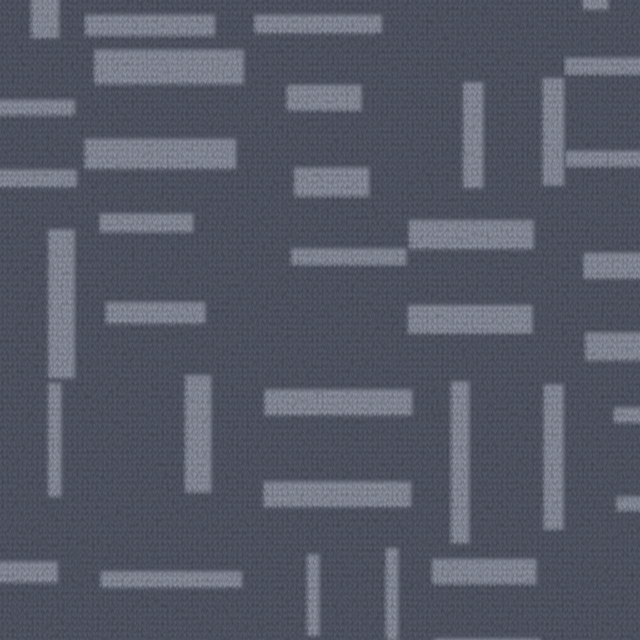
Reproduce this pattern procedurally as a Shadertoy shader.

```glsl
// Woven carpet: pale soft-edged bars on slate, in parallel pairs that alternate
// between upright and level from cell to cell with jittered places and sizes.
// A fine knit of slanted stitches and cellular flecks shades both colours.

#define CELLS 4.0          // bar groups across the canvas
#define JITTER 0.07        // wander of a group, in canvas units
#define EDGE 0.0057        // half width of the soft bar edge
#define THIN 0.020         // narrowest bar
#define THICK 0.051        // widest bar
#define SHORT 0.08         // shortest bar
#define LONG 0.245         // longest bar
#define COLUMNS 128.0      // knit columns across the canvas
#define ROWS 104.0         // knit rows up the canvas
#define GRAIN 0.14         // contrast of the knit

const float TAU = 6.2831853;
const vec3 SLATE = vec3(0.29, 0.31, 0.36);
const vec3 PALE = vec3(0.485, 0.505, 0.555);

vec2 hash2(vec2 p) {
    vec3 q = fract(p.xyx * vec3(0.1031, 0.1030, 0.0973));
    q += dot(q, q.yzx + 33.33);
    return fract((q.xx + q.yz) * q.zy);
}

// Evenly spread value per cell, so sizes stay balanced over the canvas
float spread(vec2 id, vec2 stepSize) {
    return fract(dot(id, stepSize));
}

float softBar(vec2 p, vec2 halfSize) {
    vec2 d = halfSize - abs(p);
    vec2 inside = smoothstep(-EDGE, EDGE, d);
    return inside.x * inside.y;
}

// One or two parallel bars belonging to a cell; p is relative to its centre
float barGroup(vec2 p, vec2 id) {
    vec2 place = hash2(id + 17.0);
    vec2 choice = hash2(id + 53.0);
    p -= (place - 0.5) * JITTER;

    // Checkerboard of directions, with a few cells turned
    bool upright = mod(id.x + id.y, 2.0) < 0.5;
    if (choice.x < 0.18) upright = !upright;
    if (upright) p = p.yx;

    float width = mix(THIN, THICK, spread(id, vec2(0.7549, 0.5698)));
    float len = mix(SHORT, LONG, sqrt(spread(id, vec2(0.2361, 0.6457))));
    float gap = mix(0.055, 0.075, choice.y);
    bool paired = spread(id, vec2(0.3247, 0.8192)) > 0.25;

    float cover = 0.0;
    for (int i = 0; i < 2; i++) {
        if (i == 1 && !paired) break;
        vec2 vary = hash2(id * 2.0 + float(i) * 31.0 + 7.0) - 0.5;
        vec2 centre = vec2(vary.x * 0.02, gap * (1.0 - 2.0 * float(i)));
        vec2 size = vec2(len * (1.0 + 0.2 * vary.y), width * (1.0 + 0.2 * vary.x));
        cover = max(cover, softBar(p - centre, 0.5 * size));
    }
    return cover;
}

float bars(vec2 uv) {
    vec2 g = uv * CELLS + vec2(0.43, 0.31);
    vec2 base = floor(g);
    float cover = 0.0;
    for (int y = -1; y <= 1; y++)
    for (int x = -1; x <= 1; x++) {
        vec2 id = base + vec2(x, y);
        cover = max(cover, barGroup((g - id - 0.5) / CELLS, id + 20.0));
    }
    return cover;
}

// Distance to the nearest scattered point
float cellular(vec2 p) {
    vec2 base = floor(p);
    float nearest = 4.0;
    for (int y = -1; y <= 1; y++)
    for (int x = -1; x <= 1; x++) {
        vec2 id = base + vec2(x, y);
        vec2 d = id + hash2(id) - p;
        nearest = min(nearest, dot(d, d));
    }
    return sqrt(nearest);
}

// Knit shading around zero: V-shaped stitches, column grooves, fibre flecks
float knit(vec2 uv) {
    float column = uv.x * COLUMNS;
    float leg = abs(fract(column) - 0.5);
    float stitch = sin(TAU * (uv.y * ROWS + leg));
    float groove = cos(TAU * column);
    float fleck = 0.47 - cellular(uv * vec2(240.0, 150.0));
    return 0.35 * stitch + 0.2 * groove + 1.3 * fleck;
}

void mainImage(out vec4 fragColor, in vec2 fragCoord) {
    vec2 uv = fragCoord / iResolution.y;
    float thread = knit(uv);
    // Stitches nudge the bar outlines slightly
    float cover = bars(uv + 0.0008 * thread);
    vec3 colour = mix(SLATE, PALE, cover) * (1.0 + GRAIN * thread);
    fragColor = vec4(colour, 1.0);
}
```
